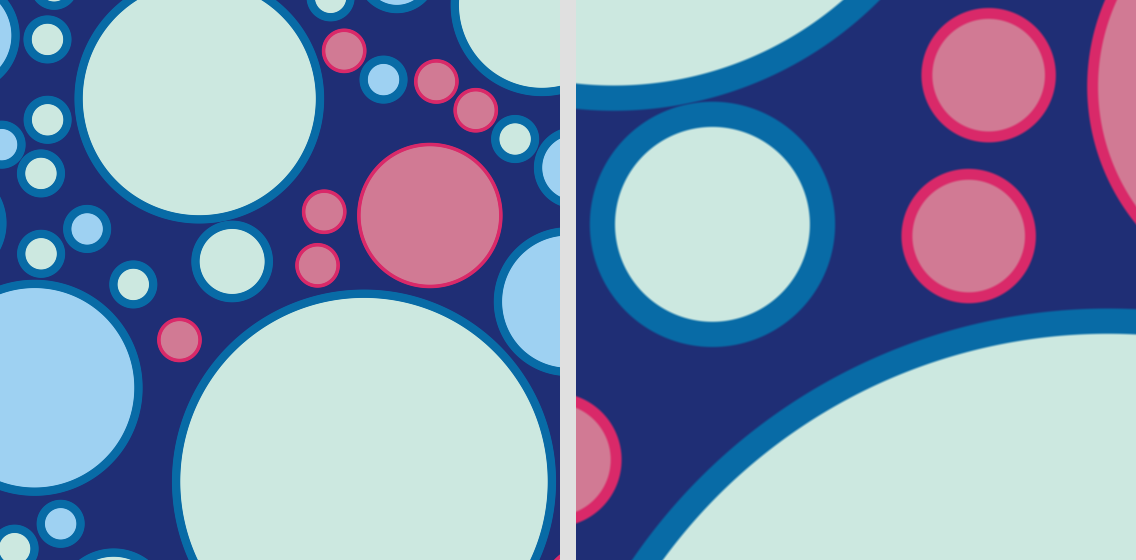
Left, the full canvas; right, a detail of the centre.
Write a three.js fragment shader that draws this pattern.

```glsl
varying vec2 vUv;

const int SLOTS = 52;
const int TRIES = 14;

const vec3 NAVY = vec3(0.12, 0.18, 0.46);
const vec3 MINT = vec3(0.80, 0.91, 0.88);
const vec3 SKY = vec3(0.62, 0.82, 0.95);
const vec3 ROSE = vec3(0.82, 0.48, 0.58);
const vec3 BLUE_RIM = vec3(0.03, 0.42, 0.65);
const vec3 PINK_RIM = vec3(0.85, 0.16, 0.41);

// Evenly spread candidate centres, reaching slightly past the canvas
vec2 candidate(float n) {
  return fract(vec2(0.625, 0.2) + n * vec2(0.7549, 0.5698)) * 1.2 - 0.1;
}

// Soft coverage of a disc from its signed distance
float cover(float d) {
  return 1.0 - smoothstep(-0.001, 0.001, d);
}

// Radii grow in equal steps
float stepRadius(float r) {
  return 0.013 + 0.03 * floor((r - 0.013) / 0.03);
}

vec3 paintDisc(vec3 color, float d, float kind) {
  bool isRose = kind > 4.5;
  bool isSky = kind == 2.0 || kind == 4.0;
  vec3 fill = isRose ? ROSE : (isSky ? SKY : MINT);
  vec3 rim = isRose ? PINK_RIM : BLUE_RIM;
  float rimWidth = isRose ? 0.0065 : 0.015;
  d += isRose ? 0.003 : 0.0;
  color = mix(color, rim, cover(d));
  return mix(color, fill, cover(d + rimWidth));
}

void main() {
  vec3 discs[SLOTS]; // centre, radius
  vec3 color = NAVY;
  float n = 0.0;

  // Greedy packing: each disc takes the first spot with enough room
  for (int i = 0; i < SLOTS; i++) {
    float rank = float(i) + 1.0;
    float largest = max(0.355 / sqrt(rank), 0.075);
    float smallest = max(0.6 / rank, 0.044);
    vec3 disc = vec3(9.0, 9.0, 0.0);

    for (int t = 0; t < TRIES; t++) {
      vec2 center = candidate(n);
      n += 1.0;
      float room = 1.0;
      for (int j = 0; j < SLOTS; j++) {
        if (j >= i || room < smallest) break;
        room = min(room, distance(center, discs[j].xy) - discs[j].z);
      }
      if (room >= smallest) {
        disc = vec3(center, stepRadius(min(room, largest)));
        break;
      }
    }

    discs[i] = disc;
    float d = distance(vUv, disc.xy) - disc.z;
    color = paintDisc(color, d, mod(float(i), 7.0));
  }

  gl_FragColor = vec4(color, 1.0);
}
```
